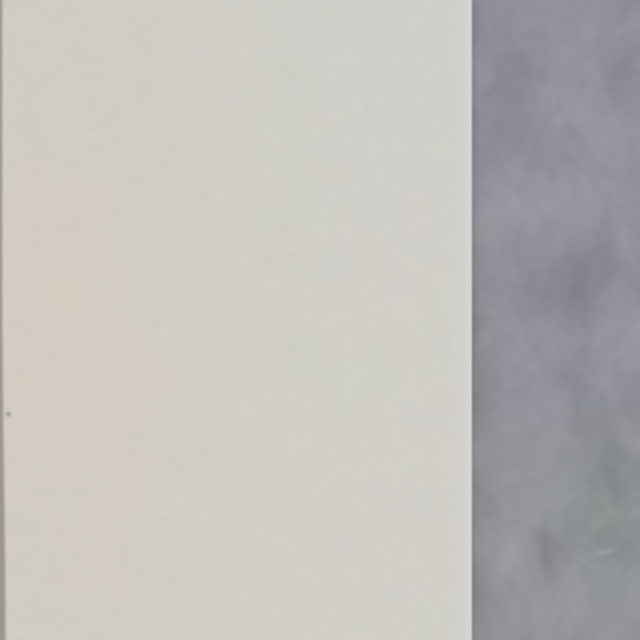
Give the GLSL for this texture, as a Shadertoy shader.

```glsl
// A pale, smooth upright panel beside a strip of mottled blue-grey plaster.
// Soft gradients and value noise tint both surfaces; thin distance bands
// form the lit panel edge, its contact shadow and the dark left border.

#define PANEL_EDGE 0.7375
#define PANEL_COLOR vec3(0.818, 0.804, 0.774)
#define WALL_COLOR vec3(0.568, 0.571, 0.606)
#define RIM_COLOR vec3(0.842, 0.832, 0.848)
#define BORDER_COLOR vec3(0.610, 0.590, 0.560)
#define EDGE_SOFTNESS 0.0027
#define PANEL_GRAIN 0.018
#define WALL_MOTTLE 0.075
#define WALL_GRAIN 0.034

float hash(vec2 p) {
    return fract(sin(dot(p, vec2(127.1, 311.7))) * 43758.5453);
}

float noise(vec2 p) {
    vec2 cell = floor(p);
    vec2 f = fract(p);
    f = f * f * (3.0 - 2.0 * f);
    float low = mix(hash(cell), hash(cell + vec2(1.0, 0.0)), f.x);
    float high = mix(hash(cell + vec2(0.0, 1.0)), hash(cell + 1.0), f.x);
    return mix(low, high, f.y);
}

// Layered noise centred on zero
float fbm(vec2 p) {
    float sum = 0.0;
    float gain = 0.5;
    for (int i = 0; i < 4; i++) {
        sum += gain * (noise(p) - 0.5);
        p = mat2(1.6, 1.2, -1.2, 1.6) * p + 7.3;
        gain *= 0.5;
    }
    return sum;
}

// Soft elliptical spot
float blob(vec2 p, vec2 center, vec2 radius) {
    vec2 d = (p - center) / radius;
    return exp(-dot(d, d));
}

// Soft spot stretched along a tilted axis
float stroke(vec2 p, vec2 center, vec2 radius, float angle) {
    float c = cos(angle);
    float s = sin(angle);
    return blob(mat2(c, -s, s, c) * (p - center), vec2(0.0), radius);
}

vec3 panel(vec2 uv) {
    vec3 col = PANEL_COLOR;

    // Warm on the left, cooler toward the right and top
    col += mix(vec3(0.005, -0.002, -0.010), vec3(-0.002, 0.005, 0.008),
               smoothstep(0.0, 0.65, uv.x));
    col += vec3(-0.006, 0.000, 0.005) * smoothstep(0.45, 1.0, uv.y);
    col += vec3(0.006, -0.002, -0.004) * blob(uv, vec2(0.09, 0.50), vec2(0.16, 0.28));

    // Faint cloudy tint and fine paper grain
    col += fbm(uv * 9.0) * vec3(0.012, -0.003, 0.006);
    col += fbm(uv * 26.0 + 11.0) * vec3(0.010, 0.002, -0.006);
    col += PANEL_GRAIN * fbm(uv * vec2(50.0, 65.0) + 20.0);

    // Small speck close to the left border
    col -= 0.18 * blob(uv, vec2(0.013, 0.353), vec2(0.004, 0.004));
    return col;
}

vec3 wall(vec2 uv) {
    vec3 col = WALL_COLOR;

    // Bluish above, neutral grey lower down, greenish at the lower right
    col += vec3(-0.006, -0.001, -0.018) * smoothstep(0.55, 0.15, uv.y);
    col += vec3(0.000, -0.002, 0.008) * smoothstep(0.5, 0.9, uv.y);
    col += vec3(-0.022, -0.008, -0.024) * blob(uv, vec2(0.95, 0.20), vec2(0.06, 0.09));

    // Broad dark and light patches
    float tone = -0.040 * blob(uv, vec2(0.79, 0.86), vec2(0.035, 0.09));
    tone -= 0.048 * blob(uv, vec2(0.90, 0.57), vec2(0.07, 0.06));
    tone -= 0.020 * blob(uv, vec2(0.96, 0.88), vec2(0.04, 0.05));
    tone += 0.022 * blob(uv, vec2(0.84, 0.69), vec2(0.08, 0.05));
    tone += 0.018 * blob(uv, vec2(0.88, 0.95), vec2(0.06, 0.06));
    tone += 0.025 * blob(uv, vec2(0.87, 0.04), vec2(0.07, 0.05));

    // Trowel strokes
    tone -= 0.055 * stroke(uv, vec2(0.853, 0.13), vec2(0.011, 0.040), 0.15);
    tone += 0.050 * stroke(uv, vec2(0.945, 0.138), vec2(0.020, 0.005), 0.25);
    tone += 0.020 * stroke(uv, vec2(0.80, 0.14), vec2(0.014, 0.065), -0.5);

    // Warped plaster mottling with fine grain
    vec2 warp = vec2(fbm(uv * 8.0), fbm(uv * 8.0 + 31.0));
    tone += WALL_MOTTLE * fbm(uv * vec2(21.0, 15.0) + 2.0 * warp);
    tone += WALL_GRAIN * fbm(uv * vec2(60.0, 45.0) + 3.0 * warp);

    // Uneven contact shadow beside the panel
    float gap = max(uv.x - PANEL_EDGE, 0.0);
    col -= vec3(0.024, 0.024, 0.046) * exp(-gap / 0.016) * (0.6 + noise(uv * 14.0));
    col -= 0.07 * exp(-gap / 0.004);
    return col + tone;
}

void mainImage(out vec4 fragColor, in vec2 fragCoord) {
    vec2 uv = fragCoord / iResolution.xy;
    float soft = max(EDGE_SOFTNESS, 1.0 / iResolution.x);

    // Panel with a faint cool halo and a bright right rim
    float inset = PANEL_EDGE - uv.x;
    vec3 face = panel(uv);
    face = mix(face, RIM_COLOR, 0.35 * smoothstep(0.045, 0.008, inset));
    face = mix(face, RIM_COLOR, 0.85 * smoothstep(0.013, 0.003, inset));
    vec3 col = mix(face, wall(uv), smoothstep(-soft, soft, -inset));

    // Slanted dark border on the left, widest at the bottom
    float border = mix(0.0085, 0.0035, smoothstep(0.0, 0.55, uv.y));
    float inside = smoothstep(-1.5 * soft, 1.5 * soft, uv.x - border);
    col = mix(BORDER_COLOR, col, inside);

    fragColor = vec4(clamp(col, 0.0, 1.0), 1.0);
}
```
